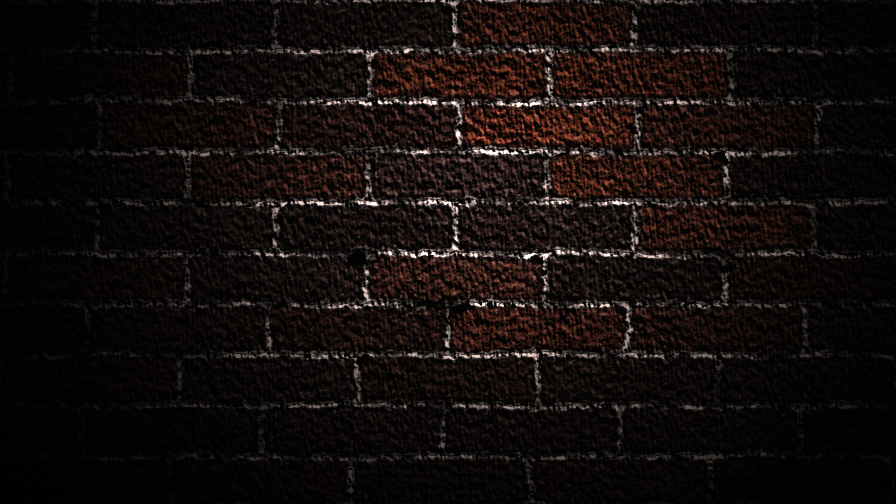
Reproduce this texture procedurally as a Shadertoy shader.

```glsl
// Dark, worn brick wall in running bond, lit by a soft pool of light.

// Lengths are in canvas heights.
const vec2  BRICK       = vec2(0.3565, 0.1007); // one brick with its joint
const float WALL_TOP    = 1.002;
const float EVEN_SHIFT  = 0.195;   // joint position in even courses
const float ODD_SHIFT   = 0.023;   // joint position in odd courses
const float DRIFT       = 0.00045; // leftward creep of the lower courses
const float COURSE_SLIP = 0.010;   // random sideways slip of a course
const float JOINT_HALF  = 0.0056;
const float CORNER      = 0.008;
const float CHIP_CHANCE = 0.12;
const float CHIP_RADIUS = 0.013;
const float GRAIN       = 3.4;     // contrast of the brick surface
const float DUST        = 0.38;    // strength of pale flecks on the bricks
const vec2  LIGHT_POS   = vec2(0.97, 0.62);
const vec2  LIGHT_SIZE  = vec2(0.54, 0.46);
const vec2  WARM_POS    = vec2(1.12, 0.84); // red bricks gather here

const vec3 BROWN  = vec3(0.158, 0.104, 0.096);
const vec3 RED    = vec3(0.330, 0.145, 0.095);
const vec3 MORTAR = vec3(0.980, 0.860, 0.820);
const vec3 SHADOW = vec3(0.010, 0.008, 0.006);

float hash(vec2 p) {
    vec3 q = fract(p.xyx * vec3(0.1031, 0.1030, 0.0973));
    q += dot(q, q.yzx + 33.33);
    return fract((q.x + q.y) * q.z);
}

vec2 gradientAt(vec2 cell) {
    float a = 6.28318 * hash(cell);
    return vec2(cos(a), sin(a));
}

// Gradient noise, roughly -0.7 to 0.7
float noise(vec2 p) {
    vec2 i = floor(p), f = fract(p);
    vec2 u = f * f * f * (f * (f * 6.0 - 15.0) + 10.0);
    vec2 e = vec2(1.0, 0.0);
    float a = dot(gradientAt(i), f);
    float b = dot(gradientAt(i + e.xy), f - e.xy);
    float c = dot(gradientAt(i + e.yx), f - e.yx);
    float d = dot(gradientAt(i + e.xx), f - e.xx);
    return mix(mix(a, b, u.x), mix(c, d, u.x), u.y);
}

float fbm(vec2 p) {
    float sum = 0.0, amp = 0.6;
    for (int i = 0; i < 3; i++) {
        sum += amp * noise(p);
        p = mat2(1.6, 1.2, -1.2, 1.6) * p + 17.3;
        amp *= 0.6;
    }
    return sum;
}

float roundBox(vec2 p, vec2 halfSize, float r) {
    vec2 q = abs(p) - halfSize + r;
    return length(max(q, 0.0)) + min(max(q.x, q.y), 0.0) - r;
}

// Rough surface height: pits plus fine upright grooves
float surface(vec2 p) {
    return fbm(p * 55.0) + 0.6 * noise(p * vec2(150.0, 60.0));
}

void mainImage(out vec4 fragColor, in vec2 fragCoord) {
    vec2 p = fragCoord / iResolution.y;
    p.x += 0.5 * (16.0 / 9.0 - iResolution.x / iResolution.y);
    float pixel = 1.0 / iResolution.y;

    // Ragged edges: slow sag plus crumbling
    vec2 w = p;
    w += 0.008 * vec2(noise(p * 9.0), noise(p * 7.0 + 40.0));
    w += 0.009 * vec2(fbm(p * 36.0 + 9.0), fbm(p * 36.0 + 70.0));

    // Brick layout; local.y points down
    float down = (WALL_TOP - w.y) / BRICK.y;
    float row = floor(down);
    float shift = mix(EVEN_SHIFT, ODD_SHIFT, mod(row, 2.0)) - DRIFT * row * row;
    shift += COURSE_SLIP * (hash(vec2(row, 5.0)) - 0.5);
    float along = (w.x - shift) / BRICK.x;
    vec2 id = vec2(floor(along), row);
    vec2 local = (fract(vec2(along, down)) - 0.5) * BRICK;
    float edge = roundBox(local, 0.5 * BRICK - JOINT_HALF, CORNER);

    // Relief, lit from above
    vec2 lift = vec2(0.0015, 0.004);
    float relief = surface(p) - surface(p + lift);
    float grain = clamp(0.72 + GRAIN * relief + 0.6 * fbm(p * 14.0), 0.06, 2.3);

    // Brick faces
    vec2 center = vec2((id.x + 0.5) * BRICK.x + shift, WALL_TOP - (row + 0.5) * BRICK.y);
    vec2 fromWarm = center - WARM_POS;
    float warmth = hash(id + 11.0) + 0.7 * exp(-7.0 * dot(fromWarm, fromWarm));
    vec3 color = mix(BROWN, RED, smoothstep(0.55, 1.4, warmth));
    color *= grain * mix(0.75, 1.1, hash(id + 31.0));
    color *= mix(0.12, 1.0, smoothstep(-0.001, 0.013, -edge));

    // Pale flecks, thicker near the joints
    float fleck = smoothstep(0.15, 0.6, noise(p * 105.0 + 60.0) + 0.8 * relief);
    color += MORTAR * DUST * fleck * mix(0.25, 1.0, exp(-max(-edge, 0.0) / 0.010));

    // Mortar: pale crumbs in patches, shaded under the brick above
    float crumbs = 0.55 + 1.7 * fbm(p * 60.0 + 3.0) + 2.0 * relief;
    float patches = 0.85 + 1.3 * noise(p * 11.0 + 21.0);
    float under = smoothstep(0.5 * BRICK.y - 1.4 * JOINT_HALF, 0.5 * BRICK.y, local.y);
    under *= 1.0 - smoothstep(0.49 * BRICK.y, 0.5 * BRICK.y, local.y);
    float bright = clamp(crumbs * patches, 0.02, 1.3) * mix(1.0, 0.3, under);
    float joint = smoothstep(-0.001 - pixel, 0.001 + pixel, edge);
    color = mix(color, MORTAR * bright, joint);

    // Light catching the upper edge of each brick
    float upper = smoothstep(0.32, 0.45, -local.y / BRICK.y);
    float glint = exp(-abs(edge) / 0.0028) * clamp(crumbs * patches, 0.0, 1.2);
    color += MORTAR * 0.7 * upper * glint;

    // Ragged chips at upper corners
    float side = sign(hash(id + 51.0) - 0.5);
    vec2 corner = vec2(0.46 * side, -0.40) * BRICK;
    float chip = length((local - corner) * vec2(0.7, 1.1)) + 0.022 * fbm(p * 34.0) - CHIP_RADIUS;
    float chipped = step(1.0 - CHIP_CHANCE, hash(id + 71.0));
    color = mix(color, SHADOW, chipped * (1.0 - smoothstep(-0.002 - pixel, 0.002 + pixel, chip)));

    // Pool of light
    vec2 q = (p - LIGHT_POS) / LIGHT_SIZE;
    float light = exp(-dot(q, q));
    fragColor = vec4(SHADOW * 0.5 + color * light, 1.0);
}
```
